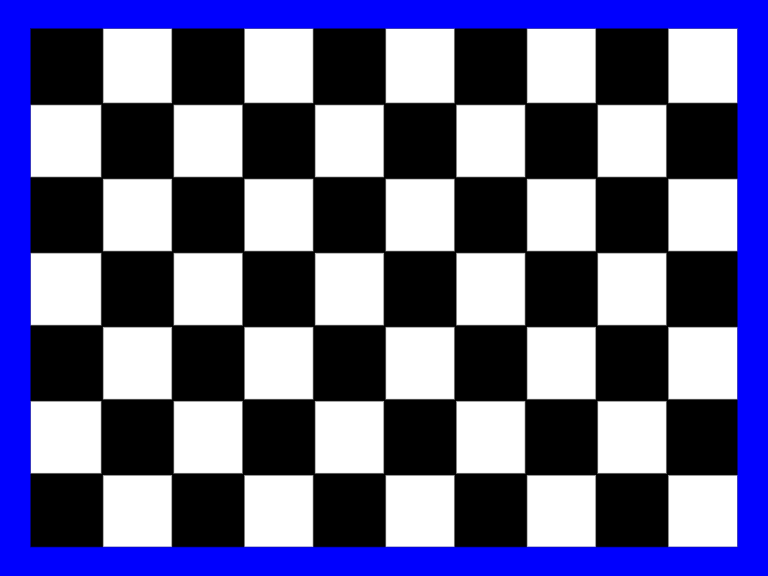
A WebGL 2 fragment shader for this pattern:

```glsl
#version 300 es
precision highp float;

uniform vec2 u_resolution;
out vec4 outColor;

// Lengths are in canvas heights on a 4:3 canvas
const vec2 CANVAS = vec2(4.0 / 3.0, 1.0);
const vec2 BOARD_MIN = vec2(0.0530, 0.0503);
const vec2 BOARD_MAX = vec2(1.2804, 0.9505);
const vec2 GRID_ORIGIN = vec2(0.0547, 0.0479);
const vec2 CELL_COUNT = vec2(10.0, 7.0);
const vec2 CELL_SIZE = vec2(0.12266, 0.1286);
const float WHITE_INSET = 0.0018;
const float EDGE_SOFTNESS = 0.0018;

const vec3 BORDER_BLUE = vec3(0.0, 0.0, 0.996);
const vec3 SQUARE_BLACK = vec3(0.0);
const vec3 SQUARE_WHITE = vec3(1.0);

float boxDistance(vec2 p, vec2 low, vec2 high) {
    vec2 d = max(low - p, p - high);
    return length(max(d, 0.0)) + min(max(d.x, d.y), 0.0);
}

float coverage(float dist) {
    float soft = max(EDGE_SOFTNESS, 0.6 / u_resolution.y);
    return 1.0 - smoothstep(-soft, soft, dist);
}

// White squares are slightly inset, except along the outer border
float whiteSquares(vec2 p) {
    vec2 lastCell = CELL_COUNT - 1.0;
    vec2 cell = clamp(floor((p - GRID_ORIGIN) / CELL_SIZE), vec2(0.0), lastCell);
    vec2 low = GRID_ORIGIN + cell * CELL_SIZE + WHITE_INSET;
    vec2 high = low + CELL_SIZE - 2.0 * WHITE_INSET;
    low = mix(low, BOARD_MIN, vec2(equal(cell, vec2(0.0))));
    high = mix(high, BOARD_MAX, vec2(equal(cell, lastCell)));
    float isWhite = mod(cell.x + cell.y, 2.0);
    return isWhite * coverage(boxDistance(p, low, high));
}

void main() {
    vec2 p = gl_FragCoord.xy / u_resolution * CANVAS;

    // Checkerboard
    vec3 board = mix(SQUARE_BLACK, SQUARE_WHITE, whiteSquares(p));

    // Surrounding border
    float onBoard = coverage(boxDistance(p, BOARD_MIN, BOARD_MAX));
    outColor = vec4(mix(BORDER_BLUE, board, onBoard), 1.0);
}
```
